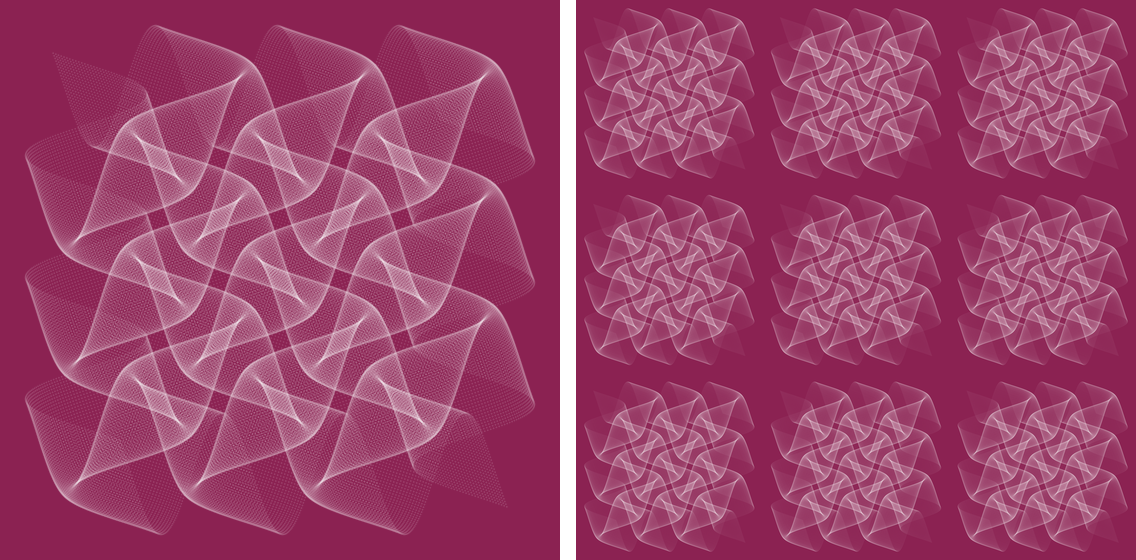
Left, the tile; right, the same tile 3 across and 3 down.
Write a Shadertoy shader that draws this pattern.

```glsl
// Folded veil: a square lattice of faint white dots warped by crossed sine waves on plum.

const vec3  GROUND    = vec3(0.545, 0.133, 0.322);
const vec3  INK       = vec3(1.0);
const float PI        = 3.14159265;
const float AMPLITUDE = PI;     // sideways swing of the warp
const int   HALF_DOTS = 200;    // lattice runs from -HALF_DOTS to HALF_DOTS
const float SPACING   = 0.05;   // lattice step; the lattice spans -10 to 10
const float MARGIN    = 1.1;    // tile size relative to the warped lattice
const float RADIUS    = 0.04;   // dot radius in lattice units
const float SOFTNESS  = 0.05;   // least width of a dot's edge
const float DEPTH     = 0.163;  // optical depth of one crisp dot

// Half the width of the tile in lattice units; the rim stays plain, so it wraps.
const float HALF_TILE = MARGIN * (float(HALF_DOTS) * SPACING + AMPLITUDE);

// Lattice (p, q) lands on (p + A sin q, q + A sin p).
// Each column p fixes q from the height, leaving only a few rows to test.
float veilDepth(vec2 pos, float edge) {
    float reach = RADIUS + 0.5 * edge;
    float span = AMPLITUDE + reach;
    int first = max(int(ceil((pos.x - span) / SPACING)), -HALF_DOTS);
    int last  = min(int(floor((pos.x + span) / SPACING)), HALF_DOTS);
    float slack = reach + 2.5 * SPACING * AMPLITUDE;
    float sum = 0.0;
    for (int i = first; i <= last; i++) {
        float p = float(i) * SPACING;
        float lift = AMPLITUDE * sin(p);
        int row = int(round((pos.y - lift) / SPACING));
        float nearX = p + AMPLITUDE * sin(float(row) * SPACING);
        if (abs(nearX - pos.x) > slack) continue;
        for (int j = row - 2; j <= row + 2; j++) {
            if (abs(j) > HALF_DOTS) continue;
            float q = float(j) * SPACING;
            vec2 dotPos = vec2(p + AMPLITUDE * sin(q), q + lift);
            sum += clamp((RADIUS - distance(pos, dotPos)) / edge + 0.5, 0.0, 1.0);
        }
    }
    // Soft edges enlarge a dot, so thin its ink to keep the total constant.
    float area = RADIUS * RADIUS;
    return sum * DEPTH * area / (area + edge * edge / 12.0);
}

void mainImage(out vec4 fragColor, in vec2 fragCoord) {
    vec2 uv = fract(fragCoord / iResolution.xy);
    vec2 pos = (2.0 * uv - 1.0) * HALF_TILE;
    float pixel = 2.0 * HALF_TILE / min(iResolution.x, iResolution.y);
    float depth = veilDepth(pos, max(pixel, SOFTNESS));

    // Overlapping translucent dots build up towards pure ink
    fragColor = vec4(mix(INK, GROUND, exp(-depth)), 1.0);
}
```
